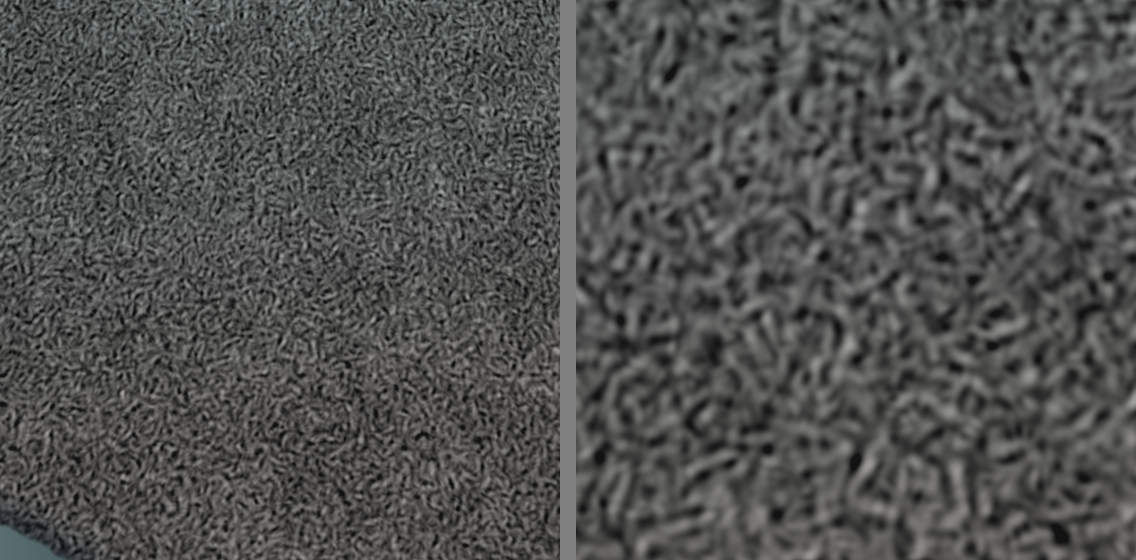
Left, the full canvas; right, a detail of the centre.
Write a Shadertoy shader that draws this texture.

```glsl
const float TAU = 6.2831853;

// Integer hash: three random values in 0..1 per cell
vec3 hash3(vec2 cell, uint seed) {
    uvec3 v = uvec3(uvec2(ivec2(cell)), seed) * 1664525u + 1013904223u;
    v.x += v.y * v.z; v.y += v.z * v.x; v.z += v.x * v.y;
    v ^= v >> 16u;
    v.x += v.y * v.z; v.y += v.z * v.x; v.z += v.x * v.y;
    return vec3(v >> 8u) / 16777216.0;
}

float valueNoise(vec2 p, uint seed) {
    vec2 cell = floor(p), f = fract(p);
    f = f * f * (3.0 - 2.0 * f);
    float low = mix(hash3(cell, seed).x, hash3(cell + vec2(1, 0), seed).x, f.x);
    float high = mix(hash3(cell + vec2(0, 1), seed).x, hash3(cell + vec2(1, 1), seed).x, f.x);
    return mix(low, high, f.y);
}

// Scattered wave packets; their sum forms short curling strands
float strands(vec2 p, float lean, uint seed) {
    vec2 home = floor(p);
    float sum = 0.0;
    for (int j = -1; j <= 1; j++) {
        for (int i = -1; i <= 1; i++) {
            vec2 cell = home + vec2(i, j);
            vec3 place = hash3(cell, seed);
            vec3 wave = hash3(cell, seed + 17u);
            vec2 d = p - cell - place.xy;
            float turn = 2.0 * wave.x - 1.0;
            float angle = lean + 0.25 * TAU * turn * mix(0.6, 1.0, abs(turn));
            float frequency = mix(0.6, 1.25, wave.y);
            float falloff = max(0.0, 1.0 - dot(d, d));
            float phase = frequency * dot(d, vec2(cos(angle), sin(angle))) + wave.z;
            sum += falloff * falloff * cos(TAU * phase);
        }
    }
    return sum;
}

// Pile gets finer towards the top, as on a receding floor
vec2 recede(vec2 uv, float amount) {
    float depth = 1.0 - amount * uv.y;
    return vec2((uv.x - 0.5) / depth, -log(depth) / amount);
}

float pileHeight(vec2 floorPos, float density, float lean) {
    float broad = strands(floorPos * density, lean, 3u);
    float crossing = strands(floorPos * density * 1.13 + 7.3, lean, 41u);
    float fine = strands(floorPos * density * 1.7 + 2.9, lean, 83u);
    return broad + 0.8 * crossing + 0.38 * fine;
}

// Broad unevenness of the light and of the clumped pile
float shading(vec2 uv) {
    float patches = valueNoise(uv * 5.0, 5u) + valueNoise(uv * 12.0, 9u) - 1.0;
    float clumps = valueNoise(uv * 27.0, 13u) + valueNoise(uv * 45.0, 15u) - 1.0;
    vec2 fromGlow = uv - vec2(0.62, 0.9);
    float glow = exp(-5.0 * dot(fromGlow, fromGlow));
    return 0.03 * patches + 0.06 * clumps + 0.03 * glow - 0.006;
}

vec3 carpet(vec2 uv) {
    float height = pileHeight(recede(uv, 0.25), 53.0, -0.3);
    float tone = 0.311 + shading(uv) + 0.116 * height - 0.006 * height * height;
    vec3 warm = vec3(1.01, 0.995, 0.98);
    vec3 cool = vec3(0.965, 1.015, 1.01);
    float coolness = smoothstep(0.2, 1.0, uv.y + 0.15 * (0.5 - uv.x));
    return clamp(tone, 0.07, 0.62) * mix(warm, cool, coolness);
}

// Pale floor in the lower left corner, with a soft blue shadow at the rim
vec3 addCorner(vec3 color, vec2 uv, vec2 extent) {
    vec2 normal = normalize(1.0 / extent);
    float ragged = 0.008 * (valueNoise(uv * 70.0, 21u) - 0.5);
    float rim = dot(uv - vec2(extent.x, 0.0), normal) + ragged;
    float reach = 1.0 - smoothstep(0.12, 0.24, uv.x);
    float shadow = reach * (1.0 - smoothstep(0.0, 0.065, rim));
    color = mix(color, color * 0.45 + vec3(0.0, 0.025, 0.05), 0.8 * shadow);
    vec3 paleFloor = vec3(0.35, 0.43, 0.44) - 0.4 * uv.x;
    return mix(paleFloor, color, smoothstep(-0.006, 0.005, rim));
}

void mainImage(out vec4 fragColor, in vec2 fragCoord) {
    vec2 uv = fragCoord / iResolution.xy;
    fragColor = vec4(addCorner(carpet(uv), uv, vec2(0.125, 0.065)), 1.0);
}
```
